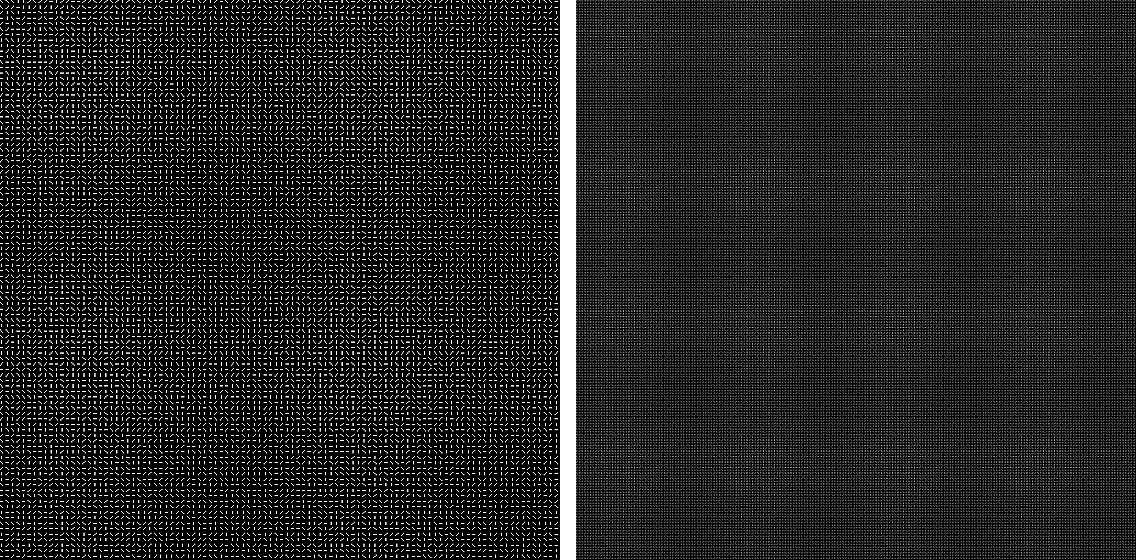
Left, the tile; right, the same tile 2 across and 2 down.
A WebGL 2 fragment shader for this pattern:

```glsl
#version 300 es
precision highp float;
// Draws a dense grid of short stepped white dashes on black, each turned at random to one of four directions.

uniform vec2 u_resolution;
out vec4 fragColor;

// Integer hash of a cell, from 0 to 1
float cellHash(uvec2 cell) {
  uint h = cell.x * 1597334673u ^ cell.y * 3812015801u;
  h = (h ^ (h >> 16)) * 2146121005u;
  h = (h ^ (h >> 15)) * 2221713035u;
  return float((h ^ (h >> 16)) >> 8) / 16777216.0;
}

// Smoothed coverage of a unit square centred on the origin
float squareCoverage(vec2 p, float softness) {
  vec2 inside = clamp((0.5 - abs(p)) / softness + 0.5, 0.0, 1.0);
  return inside.x * inside.y;
}

void main() {
  // Whole number of cells, wrapped so the edges join
  const float repeats = 102.0;
  const float steps = 5.0;
  vec2 grid = gl_FragCoord.xy / u_resolution * repeats + vec2(0.2, -0.2);
  vec2 cell = mod(floor(grid), repeats);
  vec2 local = (fract(grid) - 0.5) * steps;
  float softness = 0.2 * repeats * steps / min(u_resolution.x, u_resolution.y);

  // Horizontal, vertical or either diagonal, in whole steps
  float angle = floor(cellHash(uvec2(cell)) * 4.0) * radians(45.0);
  vec2 direction = round(vec2(cos(angle), sin(angle)));

  // Three squares in a row make one dash
  float dash = 0.0;
  for (int i = -1; i <= 1; i++) {
    dash += squareCoverage(local - float(i) * direction, softness);
  }
  fragColor = vec4(vec3(min(dash, 1.0)), 1.0);
}
```
